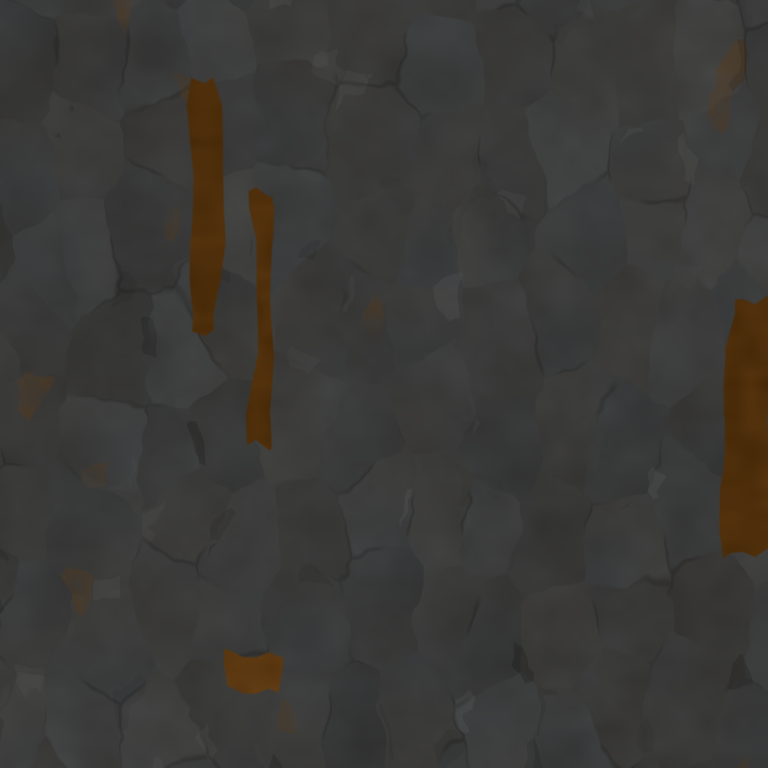
Write a WebGL 1 fragment shader that draws this texture.

```glsl
precision highp float;
// Dark weathered slate with a few vertical rust streaks.
// Stretched, ragged Voronoi slabs each carry their own shifted mottling;
// fine shards fill some seams, and rust is laid over as wobbly boxes.
uniform vec2 u_resolution;

#define SLAB_GRID vec2(11.5, 8.0)
#define SHARD_GRID vec2(34.0, 20.0)
#define SLAB_CONTRAST 0.42
#define MOTTLE_CONTRAST 1.0
#define SHARD_SHARE 0.11
#define FLECK_SHARE 0.018
#define SLATE_DARK vec3(0.200, 0.199, 0.196)
#define SLATE_LIGHT vec3(0.254, 0.257, 0.256)
#define RUST_DARK vec3(0.270, 0.155, 0.025)
#define RUST_LIGHT vec3(0.365, 0.225, 0.070)

struct Cells { vec2 id; vec2 neighbour; float gap; };

float hash(vec2 p) {
  return fract(sin(dot(p, vec2(127.1, 311.7))) * 43758.5);
}

vec2 hash2(vec2 p) {
  return vec2(hash(p), hash(p + 57.3));
}

float noise(vec2 p) {
  vec2 i = floor(p), f = fract(p);
  f = f * f * (3.0 - 2.0 * f);
  return mix(mix(hash(i), hash(i + vec2(1, 0)), f.x),
             mix(hash(i + vec2(0, 1)), hash(i + vec2(1, 1)), f.x), f.y);
}

// Straight-segment noise gives the rust its angular outline.
float jagged(float x, float seed) {
  float i = floor(x);
  return mix(hash(vec2(i, seed)), hash(vec2(i + 1.0, seed)), fract(x)) - 0.5;
}

// Nearest two cells, and the gap between their distances.
Cells voronoi(vec2 p, float jitter) {
  Cells c = Cells(vec2(0.0), vec2(0.0), 0.0);
  vec2 base = floor(p);
  float first = 9.0, second = 9.0;
  for (int y = -1; y <= 1; y++) {
    for (int x = -1; x <= 1; x++) {
      vec2 id = base + vec2(float(x), float(y));
      float d = length(id + 0.5 + jitter * (hash2(id) - 0.5) - p);
      if (d < first) {
        second = first; c.neighbour = c.id;
        first = d; c.id = id;
      } else if (d < second) {
        second = d; c.neighbour = id;
      }
    }
  }
  c.gap = second - first;
  return c;
}

// Mottled slate; the cell id shifts the pattern so that seams show.
vec3 slate(vec2 p, vec2 id) {
  vec2 q = p + 7.0 * hash2(id + 3.1);
  float mottle = 0.55 * noise(q * 15.0) + 0.30 * noise(q * 32.0)
               + 0.15 * noise(q * 64.0) - 0.5;
  float tone = 0.5 + MOTTLE_CONTRAST * mottle
             + SLAB_CONTRAST * (hash(id + 9.7) - 0.5)
             + 0.4 * (noise(p * 3.0 + 4.0) - 0.5);
  float warmth = noise(q * 9.0 + 21.0) - 0.5;
  return mix(SLATE_DARK, SLATE_LIGHT, tone) + warmth * vec3(0.008, 0.0, -0.012);
}

// Signed distance to a box whose sides wander up its height.
float rustBox(vec2 p, vec2 centre, vec2 halfSize, float seed) {
  vec2 q = p - centre;
  q.x += 0.014 * jagged(p.y * 13.0, seed);
  float wander = 0.8 * halfSize.x * jagged(p.y * 22.0, seed + 5.0);
  q.y += 0.024 * jagged(p.x * 60.0, seed + 8.0);
  vec2 d = abs(q) - halfSize - vec2(min(wander, 0.012), 0.0);
  return max(d.x, d.y);
}

void main() {
  vec2 p = gl_FragCoord.xy / u_resolution.y;
  float pixel = 1.0 / u_resolution.y;

  // Slabs with ragged outlines
  vec2 ragged = p + 0.016 * (vec2(noise(p * 26.0), noise(p * 26.0 + 40.0)) - 0.5)
              + 0.006 * (vec2(noise(p * 75.0), noise(p * 75.0 + 40.0)) - 0.5);
  Cells slab = voronoi(ragged * SLAB_GRID, 0.75);
  float blend = 0.5 - 0.5 * smoothstep(0.0, 18.0 * pixel, slab.gap);
  vec3 colour = mix(slate(p, slab.id), slate(p, slab.neighbour), blend);

  // Broken dark crevices along some seams
  float crevice = smoothstep(0.07, 0.0, slab.gap) * smoothstep(0.62, 0.8, noise(p * 15.0 + 70.0));
  colour -= 0.035 * crevice;

  // Shards near the seams, and scattered rusty flecks
  Cells shard = voronoi(ragged * SHARD_GRID, 0.9);
  float inside = smoothstep(0.0, 60.0 * pixel, shard.gap);
  float nearSeam = smoothstep(0.22, 0.18, slab.gap);
  float isShard = step(1.0 - SHARD_SHARE, hash(shard.id + 31.0));
  colour += inside * nearSeam * isShard * 0.07 * (hash(shard.id + 14.0) - 0.55);
  float isFleck = step(1.0 - FLECK_SHARE, hash(shard.id + 83.0));
  colour = mix(colour, RUST_LIGHT, 0.4 * inside * isFleck * noise(p * 50.0));

  // Three tall streaks, then one short wide patch
  float rust = rustBox(p, vec2(0.335, 0.132), vec2(0.046, 0.024), 4.0);
  float patchLight = smoothstep(0.25, 0.15, p.y);
  for (int i = 0; i < 3; i++) {
    float n = float(i), wide = step(1.5, n);
    vec2 centre = vec2(0.265 + 0.077 * n + 0.556 * wide, 0.73 - 0.145 * n);
    vec2 halfSize = vec2(mix(0.017 - 0.005 * n, 0.026, wide), 0.165);
    rust = min(rust, rustBox(p, centre, halfSize, n));
  }
  float grain = 0.6 * noise(p * vec2(45.0, 22.0)) + 0.4 * noise(p * vec2(20.0, 70.0));
  vec3 rustColour = mix(RUST_DARK, RUST_LIGHT, 0.75 * grain + 0.5 * patchLight);
  colour = mix(colour, rustColour, smoothstep(pixel, -1.5 * pixel, rust));

  gl_FragColor = vec4(colour, 1.0);
}
```
